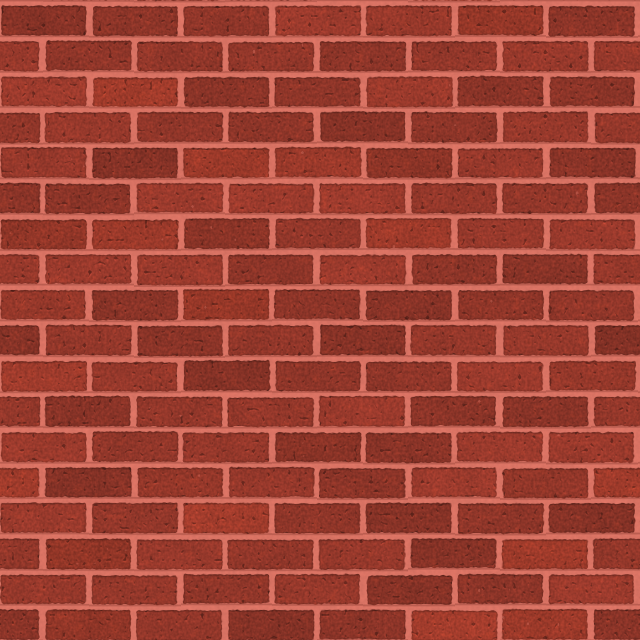
This texture is drawn by a Shadertoy shader. Its source:

```glsl
// Running-bond wall of rough red bricks in pink mortar, seven across and eighteen down.
// Each brick is a rounded box with jittered size, a noisy outline and its own tone;
// wrapping gradient noise supplies grain, pits and chips, so the wall tiles seamlessly.

const vec2  REPEATS      = vec2(7.0, 18.0);
const vec2  BRICK_HALF   = vec2(0.0664, 0.0230);  // half size, in canvas units
const float CORNER       = 0.0035;
const float ROW_SHIFT    = 0.08;                  // vertical phase, in rows
const vec2  BOND_SHIFT   = vec2(0.535, 0.025);    // phase of even and odd rows, in bricks
const float SIZE_JITTER  = 0.0011;
const float EDGE_ROUGH   = 0.0026;
const float TONE_SPREAD  = 0.085;
const float GRAIN        = 0.17;
const float PIT_DEPTH    = 0.30;
const float SHADOW_WIDTH = 0.0042;

const vec3 BRICK_COLOR  = vec3(0.565, 0.212, 0.162);
const vec3 EMBER_COLOR  = vec3(0.645, 0.235, 0.165);
const vec3 MORTAR_COLOR = vec3(0.855, 0.452, 0.392);
const vec3 SHADOW_COLOR = vec3(0.690, 0.335, 0.285);

vec2 hash2(vec2 p) {
    vec3 q = fract(p.xyx * vec3(0.1031, 0.1030, 0.0973));
    q += dot(q, q.yzx + 33.33);
    return fract((q.xx + q.yz) * q.zy);
}

float cornerSlope(vec2 cell, vec2 offset, vec2 period) {
    float angle = 6.28318 * hash2(mod(cell, period) + 7.0).x;
    return dot(vec2(cos(angle), sin(angle)), offset);
}

// Gradient noise, about -0.7 to 0.7, repeating once per canvas for whole periods.
float noise(vec2 uv, vec2 period) {
    vec2 p = uv * period;
    vec2 i = floor(p);
    vec2 f = p - i;
    vec2 w = f * f * f * (f * (f * 6.0 - 15.0) + 10.0);
    vec2 e = vec2(1.0, 0.0);
    float low  = mix(cornerSlope(i, f, period),
                     cornerSlope(i + e, f - e, period), w.x);
    float high = mix(cornerSlope(i + e.yx, f - e.yx, period),
                     cornerSlope(i + e.xx, f - e.xx, period), w.x);
    return mix(low, high, w.y);
}

float roundedBox(vec2 p, vec2 halfSize, float radius) {
    vec2 q = abs(p) - halfSize + radius;
    return length(max(q, 0.0)) + min(max(q.x, q.y), 0.0) - radius;
}

vec3 brickColor(vec2 uv, vec2 id, float dist, float topGap) {
    vec2 seed = hash2(id + 31.0);
    float patches = noise(uv, vec2(24.0));
    float grain = noise(uv, vec2(210.0, 190.0)) + 0.7 * noise(uv, vec2(330.0, 290.0));

    // Tone per brick, with a few warmer ones and orange blotches
    float warm = 0.65 * smoothstep(0.72, 1.0, seed.y)
               + 0.45 * smoothstep(0.15, 0.55, noise(uv, vec2(70.0)));
    vec3 color = mix(BRICK_COLOR, EMBER_COLOR, clamp(warm, 0.0, 1.0));
    color *= 1.0 + TONE_SPREAD * (2.0 * seed.x - 1.0) + 0.07 * patches + GRAIN * grain;

    // Pits lit from above: dark hollow, bright lower lip
    vec2 pitPeriod = vec2(125.0, 140.0);
    float pit = smoothstep(0.28, 0.52, noise(uv, pitPeriod));
    float lip = smoothstep(0.28, 0.52, noise(uv + vec2(0.0, 0.0025), pitPeriod));
    color *= 1.0 - PIT_DEPTH * pit + 0.12 * lip * (1.0 - pit);

    // Worn rim, darkest under the mortar above
    color *= 1.0 - 0.14 * smoothstep(-0.0035, 0.0, dist);
    color *= 1.0 - 0.16 * (1.0 - smoothstep(0.0, 0.004, topGap));

    // Rare pale chips
    float chip = smoothstep(0.50, 0.62, noise(uv + 0.37, vec2(105.0, 95.0)));
    return mix(color, MORTAR_COLOR, 0.4 * chip * step(0.6, seed.y));
}

vec3 mortarColor(vec2 uv, float bottomGap, float dist) {
    float grain = noise(uv, vec2(160.0)) + 0.5 * noise(uv, vec2(300.0));
    vec3 color = MORTAR_COLOR * (1.0 + 0.045 * grain + 0.03 * noise(uv, vec2(30.0)));

    // Shade below each brick and a thin contact line around it
    float under = smoothstep(-0.001, 0.001, bottomGap)
                * (1.0 - smoothstep(0.0015, SHADOW_WIDTH, bottomGap));
    float contact = 0.35 * (1.0 - smoothstep(0.0, 0.0018, dist));
    return mix(color, SHADOW_COLOR, max(0.75 * under, contact));
}

void mainImage(out vec4 fragColor, in vec2 fragCoord) {
    vec2 uv = fragCoord / iResolution.xy;
    float pixel = 1.0 / min(iResolution.x, iResolution.y);

    // Brick grid with alternate rows shifted
    vec2 grid = uv * REPEATS + vec2(0.0, ROW_SHIFT);
    float row = mod(floor(grid.y), REPEATS.y);
    grid.x += mod(row, 2.0) < 0.5 ? BOND_SHIFT.x : BOND_SHIFT.y;
    vec2 id = vec2(mod(floor(grid.x), REPEATS.x), row);
    vec2 local = (fract(grid) - 0.5) / REPEATS;

    // Uneven placement, size and outline
    local -= SIZE_JITTER * (2.0 * hash2(id + 3.0) - 1.0);
    vec2 halfSize = BRICK_HALF + 0.5 * SIZE_JITTER * (2.0 * hash2(id + 57.0) - 1.0);
    float rough = 0.6 * noise(uv, vec2(95.0)) + 0.6 * noise(uv, vec2(190.0));
    float dist = roundedBox(local, halfSize, CORNER) + EDGE_ROUGH * rough;

    vec3 brick = brickColor(uv, id, dist, halfSize.y - local.y);
    vec3 mortar = mortarColor(uv, -halfSize.y - local.y, dist);
    float cover = 1.0 - smoothstep(-0.75 * pixel, 0.75 * pixel, dist);
    fragColor = vec4(clamp(mix(mortar, brick, cover), 0.0, 1.0), 1.0);
}
```
